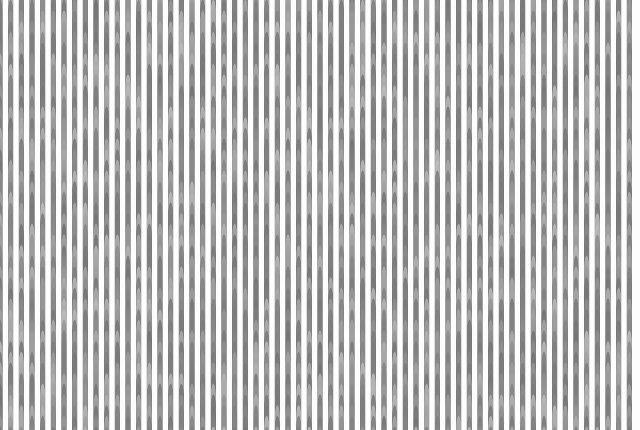
Write a Shadertoy shader that draws this pattern.

```glsl
const float COLUMNS = 60.0;
const float BAR_HALF_WIDTH = 0.25;   // in column spacings
const float ARCH_HEIGHT = 1.5;       // rise of each pointed tip
const int OVERLAP = 3;               // older scales still visible below a tip
const vec3 PAPER = vec3(0.992);

float hash(vec2 cell) {
    return fract(sin(dot(cell, vec2(127.1, 311.7))) * 43758.547);
}

// Slow tonal drift along and across the bars
float layeredSines(vec2 p) {
    return 0.5 * sin(p.x * 1.9 + p.y * 0.31)
         + 0.3 * sin(p.x * 4.7 - p.y * 0.53)
         + 0.2 * sin(p.x * 2.6 + p.y * 0.97);
}

// Approximate distance to a half ellipse with straight sides below it
float archDistance(vec2 p, vec2 radius) {
    p.y = min(p.y, 0.0);
    float level = length(p / radius);
    float slope = length(p / (radius * radius)) / max(level, 0.001);
    return (level - 1.0) / max(slope, 0.001);
}

float coverage(float dist, float pixel) {
    return 1.0 - smoothstep(-0.5 * pixel, 0.5 * pixel, dist);
}

// Mid greys are common, light ones rare
float scaleTone(vec2 cell) {
    float shade = 0.47 + 0.26 * pow(hash(cell), 1.9);
    return shade + 0.025 * layeredSines(cell);
}

// Each lower scale overlaps the one above; depth grows downward
float barTone(float across, float depth, float column, float pixel) {
    float row = floor(depth);
    float tone = 0.56;
    for (int i = -OVERLAP; i <= 1; i++) {
        vec2 cell = vec2(column, row + float(i));
        float below = depth - cell.y;
        vec2 p = vec2(across, below - ARCH_HEIGHT);
        float cover = coverage(archDistance(p, vec2(BAR_HALF_WIDTH, ARCH_HEIGHT)), pixel);
        float faded = mix(scaleTone(cell), 0.56, 0.35 * smoothstep(0.2, 2.0, below));
        tone = mix(tone, faded, 0.88 * cover);
    }
    return tone;
}

void mainImage(out vec4 fragColor, in vec2 fragCoord) {
    float pixel = COLUMNS / iResolution.x;
    vec2 grid = vec2(fragCoord.x, iResolution.y - fragCoord.y) * pixel;

    float column = floor(grid.x + 0.5);
    float across = grid.x - column;
    float tone = barTone(across, grid.y, column, pixel);

    // Darker rim along both sides of a bar
    tone -= 0.05 * smoothstep(0.16, BAR_HALF_WIDTH, abs(across));

    // The right margin stays empty after the last column
    float bar = coverage(abs(across) - BAR_HALF_WIDTH, pixel)
              * step(column, COLUMNS - 0.5);
    fragColor = vec4(mix(PAPER, vec3(tone), bar), 1.0);
}
```
